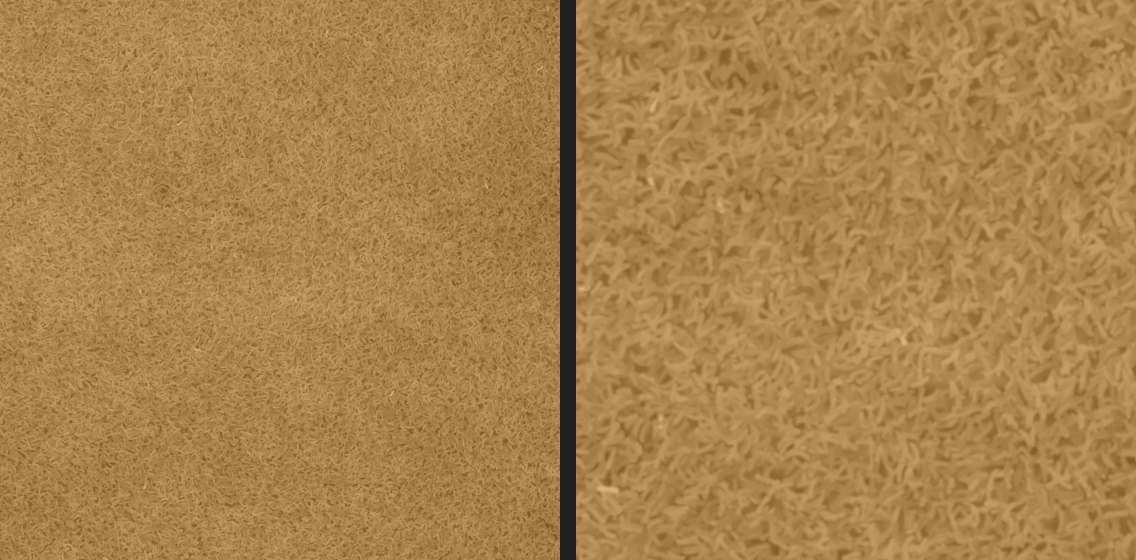
Left: the whole. Right: its middle third, enlarged.
A Shadertoy shader for this texture:

```glsl
// Tan wool felt: short matted fibres over dark pits, under soft uneven light.

const vec3 FELT_TAN = vec3(0.670, 0.517, 0.300);
const vec3 TONE_STEP = vec3(0.046, 0.049, 0.046);
const float FIBRE_CELLS = 112.0;   // fibre grid cells per canvas height
const int FIBRES_PER_CELL = 3;

// Integer hash: three random values in 0..1 from a cell and a seed
vec3 hash3(vec2 cell, int seed) {
    uvec3 v = uvec3(ivec3(ivec2(cell), seed));
    v = v * 1664525u + 1013904223u;
    v.x += v.y * v.z;
    v.y += v.z * v.x;
    v.z += v.x * v.y;
    v ^= v >> 16u;
    v.x += v.y * v.z;
    v.y += v.z * v.x;
    v.z += v.x * v.y;
    return vec3(v >> 8u) / 16777216.0;
}

// Smooth value noise in 0..1
float valueNoise(vec2 p, int seed) {
    vec2 cell = floor(p);
    vec2 f = fract(p);
    f = f * f * (3.0 - 2.0 * f);
    float low = mix(hash3(cell, seed).x, hash3(cell + vec2(1, 0), seed).x, f.x);
    float high = mix(hash3(cell + vec2(0, 1), seed).x, hash3(cell + vec2(1, 1), seed).x, f.x);
    return mix(low, high, f.y);
}

// Soft round patch of light
float glow(vec2 uv, vec2 centre, float radius) {
    vec2 d = (uv - centre) / radius;
    return exp(-dot(d, d));
}

// Prevailing fibre angle: slanted at the left, upright at the top and right
float napAngle(vec2 uv) {
    return mix(-0.45, 1.4, smoothstep(0.05, 0.7, uv.x + 0.6 * (uv.y - 0.5)));
}

// Coverage of one curved fibre centred on the origin
float fibreMask(vec2 p, float angle, float halfLength, float bend) {
    float c = cos(angle);
    float s = sin(angle);
    vec2 q = vec2(c * p.x + s * p.y, c * p.y - s * p.x);
    q.y += bend * q.x * q.x;
    float d = length(vec2(max(abs(q.x) - halfLength, 0.0), q.y));
    return 1.0 - smoothstep(0.0, 0.34, d);
}

// Lay scattered fibres of varied brightness over a ground tone
float layFibres(vec2 uv, float tone) {
    vec2 p = uv * FIBRE_CELLS;
    vec2 home = floor(p);
    for (int y = -1; y <= 1; y++) {
        for (int x = -1; x <= 1; x++) {
            vec2 cell = home + vec2(x, y);
            float nap = napAngle(cell / FIBRE_CELLS);
            for (int k = 0; k < FIBRES_PER_CELL; k++) {
                vec3 place = hash3(cell, 2 * k + 1);
                vec3 look = hash3(cell, 2 * k + 2);
                float angle = nap + 2.7 * (place.z - 0.5);
                float halfLength = mix(0.35, 0.65, look.x);
                float bend = 0.9 * (look.y - 0.5);
                float glint = 2.5 * step(0.9994, look.z);
                float brightness = mix(-0.7, 1.9, look.z) + glint;
                float mask = fibreMask(p - cell - place.xy, angle, halfLength, bend);
                tone = mix(tone, brightness, 0.85 * mask);
            }
        }
    }
    return tone;
}

// Broad light and shade across the cloth
float clothLight(vec2 uv) {
    float light = 0.35 * glow(uv, vec2(0.47, 0.48), 0.20);
    light += 0.50 * glow(uv, vec2(0.80, 0.83), 0.13);
    light += 0.50 * glow(uv, vec2(0.00, 0.55), 0.22);
    light += 0.40 * glow(uv, vec2(0.25, 0.95), 0.26);
    light -= 0.90 * glow(uv, vec2(0.94, 0.66), 0.15);
    light -= 0.60 * glow(uv, vec2(1.00, 1.00), 0.20);
    light -= 0.60 * glow(uv, vec2(0.95, 0.00), 0.25);
    light -= 0.30 * glow(uv, vec2(0.10, 0.12), 0.20);
    light -= 0.30 * glow(uv, vec2(0.32, 0.68), 0.16);
    return light;
}

void mainImage(out vec4 fragColor, in vec2 fragCoord) {
    vec2 uv = fragCoord / iResolution.y;

    // Dark pits below, fibres above
    float pits = mix(-3.2, -0.6, valueNoise(uv * 150.0, 11));
    float tone = layFibres(uv, pits);

    // Mottling and light
    tone += 0.7 * (valueNoise(uv * 38.0, 12) - 0.5);
    tone += 0.6 * (valueNoise(uv * vec2(9.0, 13.0), 13) - 0.5);
    tone += clothLight(uv);

    fragColor = vec4(FELT_TAN + TONE_STEP * tone, 1.0);
}
```
